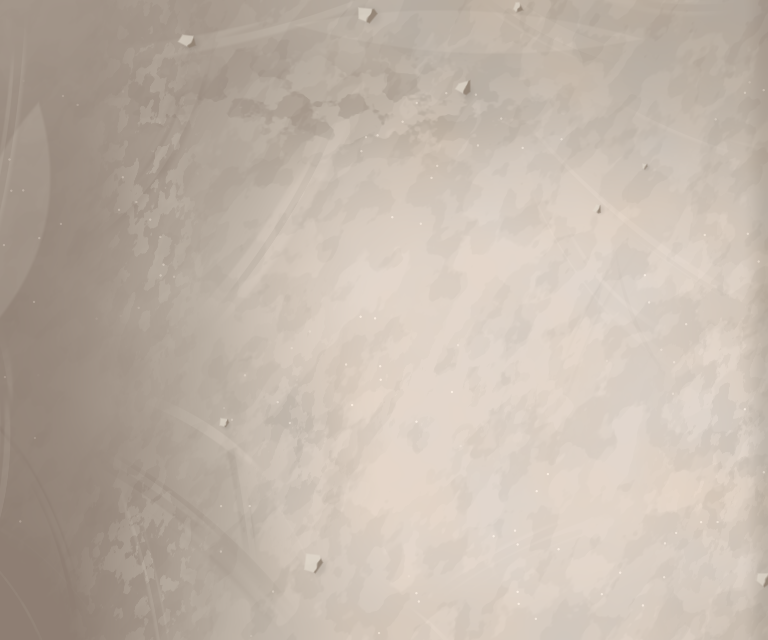
Write a Shadertoy shader that draws this texture.

```glsl
// Worn beige plaster: a wide pale glow fading to brown at the left and grey at the top.
// Thresholded noise makes daubs and rough patches, bent bristle strokes make trowel
// marks, and hashed polygons make the few chipped stones.

const vec3 DARK  = vec3(0.555, 0.495, 0.450);
const vec3 MID   = vec3(0.725, 0.683, 0.635);
const vec3 LIGHT = vec3(0.875, 0.825, 0.778);
const vec3 CHIP_LIT   = vec3(0.89, 0.86, 0.81);
const vec3 CHIP_SHADE = vec3(0.56, 0.50, 0.44);
const vec3 WARM_SHIFT = vec3(0.030, 0.0, -0.030);
const float DAUB_CONTRAST   = 0.065;
const float ROUGH_CONTRAST  = 0.17;
const float STROKE_CONTRAST = 0.10;
const int STROKES = 22;
const int CHIPS = 9;

float hash(vec2 p) {
    vec3 q = fract(vec3(p.xyx) * 0.1031);
    q += dot(q, q.yzx + 33.33);
    return fract((q.x + q.y) * q.z);
}

float noise(vec2 p) {
    vec2 i = floor(p), f = fract(p);
    f = f * f * (3.0 - 2.0 * f);
    return mix(mix(hash(i), hash(i + vec2(1, 0)), f.x),
               mix(hash(i + vec2(0, 1)), hash(i + vec2(1, 1)), f.x), f.y);
}

mat2 rot(float a) { return mat2(cos(a), -sin(a), sin(a), cos(a)); }

float fbm(vec2 p) {
    float sum = 0.0, amp = 0.533;
    for (int i = 0; i < 4; i++) {
        sum += amp * noise(p);
        p = rot(0.6) * p * 2.03 + 17.0;
        amp *= 0.5;
    }
    return sum;
}

float flakes(vec2 p, float cut) { return smoothstep(cut - 0.035, cut + 0.035, fbm(p)); }

float blob(vec2 p, vec2 centre, vec2 radii) {
    vec2 d = (p - centre) / radii;
    return exp(-dot(d, d));
}

// Pointed sheet of smooth plaster
float lens(vec2 p, vec2 centre, float angle, vec2 halfSize) {
    vec2 q = rot(angle) * (p - centre) / halfSize;
    float edge = 1.0 - q.x * q.x - abs(q.y);
    return smoothstep(0.0, 0.12, edge);
}

// Broad light: glow, dim left side, grey top, shaded right rim
float glow(vec2 uv, vec2 p) {
    float k = smoothstep(0.0, 0.55, uv.x + 0.06 * (fbm(p * 4.0) - 0.5));
    k *= 1.0 - 0.48 * smoothstep(0.55, 1.0, uv.y);
    k *= 1.0 - 0.13 * smoothstep(0.8, 1.0, uv.x) - 0.28 * smoothstep(0.965, 1.0, uv.x);
    k -= 0.08 * smoothstep(0.2, 0.0, uv.y);
    return k + 0.24 * uv.y * uv.y * smoothstep(0.4, 0.0, uv.x);
}

// Bundles of bristle lines that follow the sweep around the glow
float strokes(vec2 p, float aspect) {
    float sum = 0.0;
    for (int i = 0; i < STROKES; i++) {
        float s = float(i) * 7.3 + 2.0;
        vec2 pos = vec2(aspect * pow(hash(vec2(s, 1.0)), 1.5), hash(vec2(s, 2.0)));
        vec2 away = pos - vec2(0.62 * aspect, 0.45);
        float angle = atan(away.x, -away.y) + 0.9 * (hash(vec2(s, 3.0)) - 0.5);
        vec2 q = rot(angle) * (p - pos);
        q.y += mix(0.2, 1.3, hash(vec2(s, 4.0))) * q.x * q.x;
        float len = mix(0.10, 0.28, hash(vec2(s, 5.0)));
        float width = mix(0.008, 0.032, hash(vec2(s, 6.0)));
        float body = smoothstep(len, 0.4 * len, abs(q.x)) * smoothstep(width, 0.6 * width, abs(q.y));
        float lines = smoothstep(0.48, 0.68, noise(vec2(q.x * 4.0, q.y * 120.0) + s));
        sum += body * lines * (hash(vec2(s, 7.0)) > 0.45 ? 1.0 : -0.8);
    }
    return clamp(sum, -1.2, 1.2);
}

vec3 addChips(vec3 col, vec2 p, float aspect) {
    for (int i = 0; i < CHIPS; i++) {
        float s = float(i) * 5.7 + 3.0;
        vec2 pos = vec2(aspect * mix(0.2, 1.0, hash(vec2(s, 11.0))), hash(vec2(s, 12.0)));
        float size = mix(0.006, 0.021, pow(hash(vec2(s, 13.0)), 1.6));
        vec2 q = (p - pos) / size;
        float soft = 1.2 / (iResolution.y * size);
        float d = -1.0;
        for (int j = 0; j < 5; j++) {
            float a = 1.257 * float(j) + 0.7 * hash(vec2(s, float(j) + 20.0));
            d = max(d, dot(q, vec2(cos(a), sin(a))) - mix(0.45, 0.95, hash(vec2(s, float(j) + 30.0))));
        }
        float facet = dot(q, vec2(0.85, -0.4)) - 0.25 + 0.3 * (noise(q * 2.0 + s) - 0.5);
        vec3 face = mix(mix(col, CHIP_LIT, 0.75), CHIP_SHADE, smoothstep(-soft, soft, facet));
        col *= 1.0 - 0.06 * smoothstep(1.3, 0.3, length(q - vec2(0.4, -0.3)));
        col = mix(col, face, 0.85 * smoothstep(soft, -soft, d));
    }
    return col;
}

void mainImage(out vec4 fragColor, in vec2 fragCoord) {
    vec2 uv = fragCoord / iResolution.xy;
    vec2 p = fragCoord / iResolution.y;
    float aspect = iResolution.x / iResolution.y;
    float k = glow(uv, p) + 0.10 * (fbm(p * 6.0 + 40.0) - 0.5);

    // Slanted daubs, strongest away from the smooth left side
    vec2 slant = rot(0.95) * p;
    float daubs = flakes(slant * vec2(13, 24), 0.52) - flakes(slant * vec2(20, 32) + 9.0, 0.56);
    k += DAUB_CONTRAST * daubs * mix(0.25, 1.0, smoothstep(0.15, 0.4, uv.x));

    // Rough scraped areas, pale and dark
    float grain = flakes(rot(1.2) * p * vec2(40, 70), 0.53);
    float pale = blob(uv, vec2(0.20, 0.74), vec2(0.05, 0.25)) + blob(uv, vec2(0.19, 0.12), vec2(0.07, 0.14))
               + 0.6 * blob(uv, vec2(0.94, 0.32), vec2(0.07, 0.32)) + 0.5 * blob(uv, vec2(0.56, 0.38), vec2(0.14, 0.10));
    float worn = blob(uv, vec2(0.40, 0.34), vec2(0.07, 0.16));
    k += ROUGH_CONTRAST * grain * (pale - 0.7 * worn);
    float band = blob(uv, vec2(0.46, 0.83), vec2(0.23, 0.07));
    k -= band * (0.05 + 0.20 * (flakes(p * vec2(24, 30) + 5.0, 0.5) - 0.4));

    // Smooth sheets and trowel marks
    k += 0.13 * lens(p, vec2(0.02, 0.66), 1.35, vec2(0.19, 0.055));
    k += 0.07 * lens(p, vec2(0.61 * aspect, 0.95), -0.04, vec2(0.28, 0.035));
    k += STROKE_CONTRAST * strokes(p, aspect) * mix(1.0, 0.5, smoothstep(0.3, 0.6, uv.x));

    // Tone ramp with slow warm and cool drift
    k = clamp(k, 0.0, 1.05);
    vec3 col = mix(mix(DARK, MID, min(k / 0.55, 1.0)), LIGHT, max((k - 0.55) / 0.45, 0.0));
    col += WARM_SHIFT * (fbm(p * 9.0 + 70.0) - 0.5) * smoothstep(0.2, 0.6, uv.x);

    // Sparse pale specks
    vec2 cell = floor(p * 45.0), local = fract(p * 45.0);
    vec2 centre = 0.2 + 0.6 * vec2(hash(cell + 3.0), hash(cell + 8.0));
    float present = step(0.93, hash(cell + 50.0)) * smoothstep(0.5, 0.7, noise(p * 5.0 + 30.0));
    col += 0.10 * present * smoothstep(0.12, 0.04, length(local - centre));

    fragColor = vec4(addChips(col, p, aspect), 1.0);
}
```
